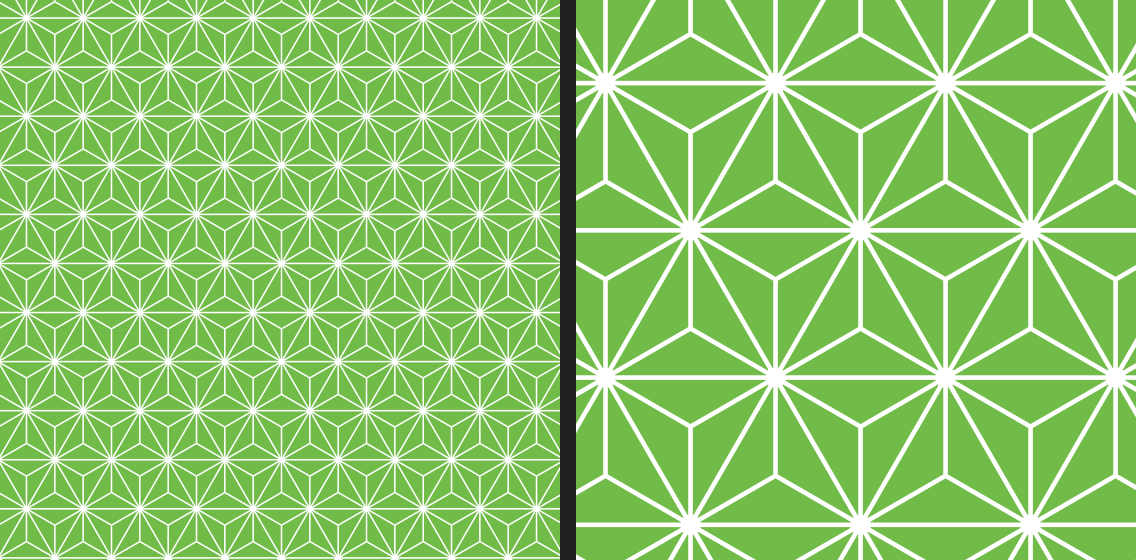
Left: the whole. Right: its middle third, enlarged.
Give the GLSL for this pattern, as a three.js fragment shader.

```glsl
// Asanoha (hemp leaf) lattice: white lines on flat green.
// Each point is folded to its nearest vertex of a triangular lattice, then
// measured against twelve evenly spaced rays leaving that vertex.

varying vec2 vUv;

const vec3 GREEN = vec3(0.443, 0.733, 0.284);
const vec3 WHITE = vec3(1.0);
const float SIDE = 0.1012;                  // spacing of vertices along a row
const vec2 ANCHOR = vec2(0.4521, 0.6172);   // position of one vertex
const float LINE_WIDTH = 0.00275;
const float HUB_RADIUS = 0.0062;            // solid dot where the rays meet
const float RAY_STEP = 0.52359878;          // 30 degrees

// Offset from the nearest point of a rectangular grid.
vec2 gridOffset(vec2 p, vec2 cell) {
  return p - cell * floor(p / cell + 0.5);
}

// Offset from the nearest vertex: two interleaved grids form the triangles.
vec2 vertexOffset(vec2 p) {
  vec2 cell = SIDE * vec2(1.0, sqrt(3.0));
  vec2 a = gridOffset(p, cell);
  vec2 b = gridOffset(p - 0.5 * cell, cell);
  return dot(a, a) < dot(b, b) ? a : b;
}

// Distance to the nearest of the twelve rays through the origin.
float rayDistance(vec2 p) {
  float angle = atan(p.y, p.x + 1e-7);
  float folded = mod(angle + 0.5 * RAY_STEP, RAY_STEP) - 0.5 * RAY_STEP;
  return length(p) * abs(sin(folded));
}

void main() {
  vec2 p = vertexOffset(vUv - ANCHOR);

  // Signed distance to the union of lines and hub
  float lines = rayDistance(p) - 0.5 * LINE_WIDTH;
  float hub = length(p) - HUB_RADIUS;
  float shape = min(lines, hub);

  // Edge coverage across one screen pixel
  float pixel = max(fwidth(vUv.x), 1e-5);
  float coverage = clamp(0.5 - shape / pixel, 0.0, 1.0);

  gl_FragColor = vec4(mix(GREEN, WHITE, coverage), 1.0);
}
```
